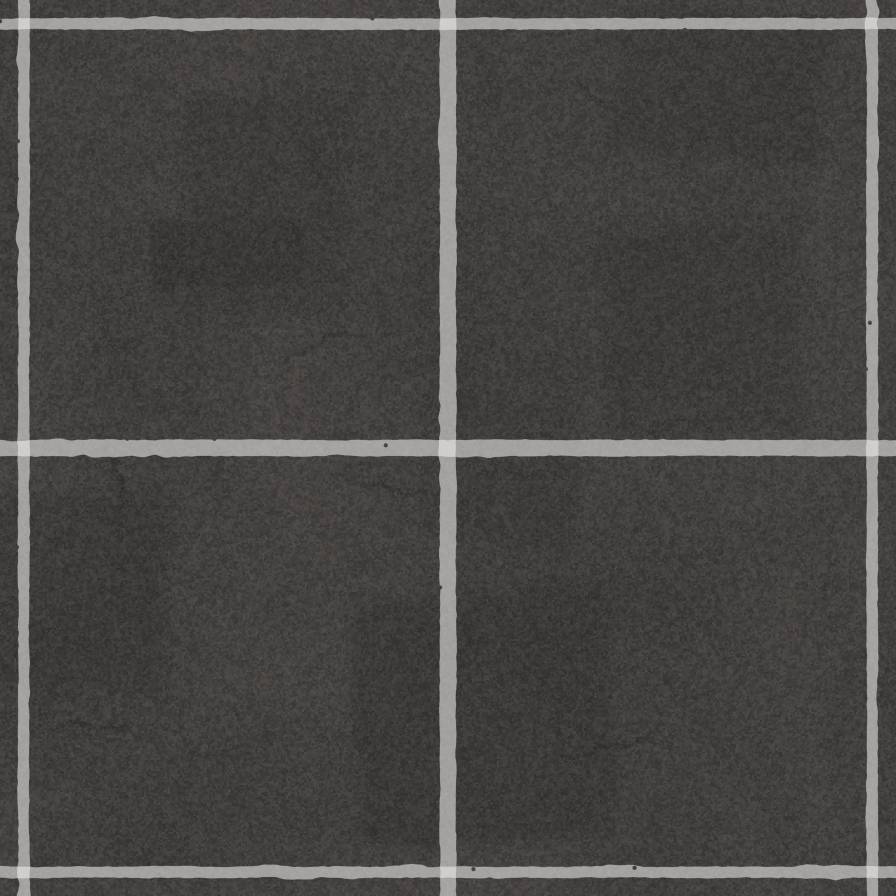
A Shadertoy shader for this texture:

```glsl
const vec3 ASPHALT = vec3(0.262, 0.252, 0.245);
const vec3 PATCH_TAR = vec3(0.208, 0.206, 0.204);
const vec3 PAINT = vec3(0.935, 0.935, 0.925);
const float PAINT_OPACITY = 0.57;
const float LINE_SPACING = 0.4735;
const float MIDDLE_HALF_WIDTH = 0.0092;
const float OUTER_HALF_WIDTH = 0.0064;
const float EDGE_WEAR = 0.0045;
const float FINE_GRAIN = 0.060;
const float COARSE_GRAIN = 0.028;
const float MOTTLE = 0.014;
const float CRACK_DEPTH = 0.17;
const int PATCHES = 6;
const int CRACKS = 16;
const vec2 SCATTER_STEP = vec2(0.7549, 0.5698);

vec2 hash2(vec2 p) {
    vec3 q = fract(p.xyx * vec3(0.1031, 0.1030, 0.0973));
    q += dot(q, q.yzx + 33.33);
    return fract((q.xx + q.yz) * q.zy);
}

// Distance to the nearest cell point, and that cell's random value
vec2 cellular(vec2 p) {
    vec2 base = floor(p), nearest = vec2(9.0, 0.0);
    for (int y = -1; y <= 1; y++)
    for (int x = -1; x <= 1; x++) {
        vec2 cell = base + vec2(x, y);
        float d = distance(p, cell + hash2(cell));
        if (d < nearest.x) nearest = vec2(d, hash2(cell + 71.0).x);
    }
    return nearest;
}

float noise1(float x, float seed) {
    float i = floor(x), f = fract(x);
    return mix(hash2(vec2(i, seed)).x, hash2(vec2(i + 1.0, seed)).x, f * f * (3.0 - 2.0 * f));
}

float layeredSines(vec2 p) {
    float sum = 0.0, amp = 0.5;
    for (int i = 0; i < 5; i++) {
        p = mat2(0.8, 0.6, -0.6, 0.8) * p * 1.7 + 1.3;
        p += 0.6 * sin(p.yx);
        sum += amp * sin(p.x) * cos(p.y);
        amp *= 0.75;
    }
    return sum;
}

vec2 rotate(vec2 p, float a) {
    return vec2(cos(a) * p.x + sin(a) * p.y, cos(a) * p.y - sin(a) * p.x);
}

float softBox(vec2 p, vec2 halfSize, float blur) {
    vec2 inside = smoothstep(-blur, blur, halfSize - abs(p));
    return inside.x * inside.y;
}

// Faint tar repairs with softly blurred borders
float patchCover(vec2 uv) {
    float cover = 0.62 * softBox(rotate(uv - vec2(0.255, 0.718), 0.05), vec2(0.086, 0.039), 0.006);
    for (int i = 1; i <= PATCHES; i++) {
        float k = float(i);
        vec2 r = hash2(vec2(k, 5.0));
        vec2 center = fract(vec2(0.03, 0.06) + k * SCATTER_STEP);
        vec2 halfSize = mix(vec2(0.08), vec2(0.15), r);
        float box = softBox(rotate(uv - center, 0.16 * (r.y - 0.5)), halfSize, 0.016);
        cover = max(cover, box * mix(0.28, 0.5, r.x));
    }
    return cover;
}

// Thin curved cracks that taper and fade towards their ends
float crackCover(vec2 uv) {
    float cover = 0.0;
    for (int i = 0; i < CRACKS; i++) {
        float k = float(i);
        vec2 r = hash2(vec2(k, 23.0)), s = hash2(vec2(k, 41.0));
        vec2 p = rotate(uv - fract(vec2(0.36, 0.62) + k * SCATTER_STEP), 6.283 * r.x);
        float reach = mix(0.035, 0.085, r.y), t = p.x / reach;
        float bend = (s.x - 0.5) * 0.05 * t * t + 0.003 * sin(p.x * 110.0 + k) + 0.0015 * sin(p.x * 290.0);
        float taper = max(1.0 - t * t, 0.0);
        float width = 0.0012 + 0.003 * taper * s.y;
        float line = 1.0 - smoothstep(0.3 * width, 1.5 * width, abs(p.y - bend));
        cover = max(cover, line * taper * mix(0.35, 1.0, s.y));
    }
    return cover;
}

// Slight roughness everywhere, with a few larger bumps and bites
float edgeWear(float t, float seed) {
    float rough = noise1(t * 150.0, seed) - 0.5;
    float worn = smoothstep(0.68, 0.95, noise1(t * 13.0, seed + 9.0));
    float slow = noise1(t * 24.0, seed + 4.0) - 0.5;
    return EDGE_WEAR * (0.22 * rough + 0.25 * slow + worn * (noise1(t * 75.0, seed + 2.0) - 0.4));
}

// Three parallel lines, the middle one wider
float lineCover(float across, float along, float seed, float px) {
    float cover = 0.0;
    for (int i = -1; i <= 1; i++) {
        float d = across - 0.5 - float(i) * LINE_SPACING;
        float halfWidth = i == 0 ? MIDDLE_HALF_WIDTH : OUTER_HALF_WIDTH;
        halfWidth += edgeWear(along, seed + float(i) * 20.0 + 5.0 * step(0.0, d));
        cover = max(cover, smoothstep(-px, px, halfWidth - abs(d)));
    }
    return cover;
}

void mainImage(out vec4 fragColor, in vec2 fragCoord) {
    vec2 uv = fragCoord / iResolution.xy;
    float px = 0.7 / iResolution.y;

    // Asphalt: broad mottling, repairs, cracks and stone grain
    vec3 color = ASPHALT + MOTTLE * layeredSines(uv * 5.0) * vec3(1.1, 1.0, 0.9);
    color = mix(color, PATCH_TAR, patchCover(uv));
    color *= 1.0 - CRACK_DEPTH * crackCover(uv);
    float fine = cellular(uv * 380.0).y - 0.5, coarse = cellular(uv * 170.0).y - 0.5;
    color += (FINE_GRAIN * fine + COARSE_GRAIN * coarse) * vec3(1.05, 1.0, 0.95);

    // Translucent paint, brighter where lines cross, with small chips
    vec2 chip = cellular(uv * 32.0);
    float intact = 1.0 - step(0.93, chip.y) * (1.0 - smoothstep(0.05, 0.1, chip.x));
    float opacity = PAINT_OPACITY * intact;
    color = mix(color, PAINT, opacity * lineCover(uv.x, uv.y, 100.0, px));
    color = mix(color, PAINT, opacity * lineCover(uv.y, uv.x, 200.0, px));
    fragColor = vec4(color, 1.0);
}
```
